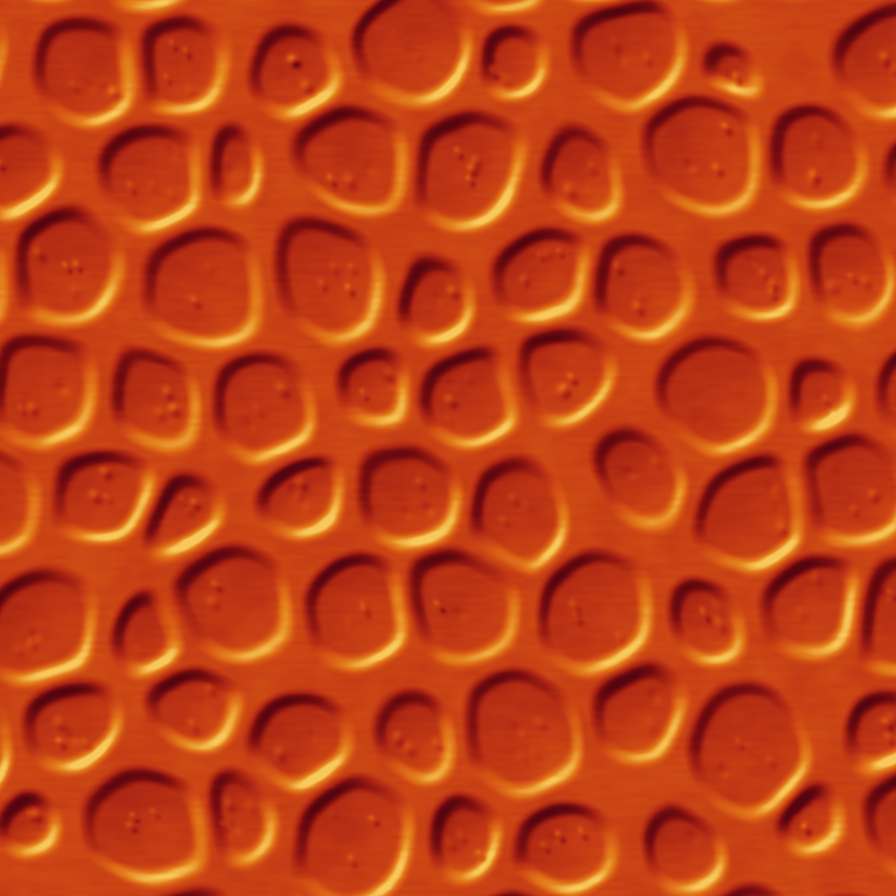
A Shadertoy shader for this texture:

```glsl
// Packed rounded cells seen in relief, tinted from dark red to pale yellow.
// A power diagram of scattered discs gives soft polygons; their height field
// is embossed by a difference along the light, then sent through a colour ramp.

const float CELLS_ACROSS = 8.0;
const vec2 LIGHT_DIR = vec2(0.58, -0.81);

vec3 hash3(vec2 p, float seed) {
    vec3 q = fract(vec3(p.xyx + seed * 7.31) * vec3(0.1031, 0.1030, 0.0973));
    q += dot(q, q.yxz + 33.33);
    return fract((q.xxy + q.yzz) * q.zyx);
}

float valueNoise(vec2 p) {
    vec2 i = floor(p), f = fract(p);
    f = f * f * (3.0 - 2.0 * f);
    float low = mix(hash3(i, 9.0).x, hash3(i + vec2(1, 0), 9.0).x, f.x);
    float high = mix(hash3(i + vec2(0, 1), 9.0).x, hash3(i + vec2(1, 1), 9.0).x, f.x);
    return mix(low, high, f.y);
}

// Centre (xy) and radius (z) of the disc in one slot of a staggered grid
vec3 discAt(vec2 id) {
    vec3 h = hash3(id, 1.0);
    float stagger = 0.5 * mod(id.y, 2.0) - 0.25;
    vec2 centre = id + 0.5 + vec2(stagger, 0.0) + 0.46 * (h.xy - 0.5);
    return vec3(centre, mix(0.30, 0.64, sqrt(h.z)));
}

// Slot whose disc has the smallest power distance to p
vec2 ownerOf(vec2 p) {
    vec2 base = floor(p), best = base;
    float bestPower = 1e5;
    for (int y = -2; y <= 2; y++)
    for (int x = -2; x <= 2; x++) {
        vec2 id = base + vec2(x, y);
        vec3 disc = discAt(id);
        vec2 v = p - disc.xy;
        float power = dot(v, v) - disc.z * disc.z;
        if (power < bestPower) { bestPower = power; best = id; }
    }
    return best;
}

// Offset from the disc centre, stretched along a random axis
vec2 stretched(vec2 v, vec2 id) {
    vec3 h = hash3(id, 2.0);
    float angle = 6.2832 * h.x, stretch = mix(1.0, 1.2, h.y);
    float c = cos(angle), s = sin(angle);
    return mat2(c, s, -s, c) * v * vec2(1.0 / stretch, stretch);
}

// Smooth intersection of the ellipse and the borders with its neighbours
float cellDistance(vec2 p, vec2 id, vec3 disc, float gap, float sharpness) {
    vec2 v = p - disc.xy;
    float sum = exp(sharpness * (length(stretched(v, id)) - disc.z));
    for (int y = -2; y <= 2; y++)
    for (int x = -2; x <= 2; x++) {
        if (x == 0 && y == 0) continue;
        vec3 other = discAt(id + vec2(x, y));
        vec2 axis = other.xy - disc.xy;
        float span = length(axis);
        float border = 0.5 * (span * span + disc.z * disc.z - other.z * other.z) / span;
        sum += exp(sharpness * (dot(v, axis) / span - border + gap));
    }
    return log(sum) / sharpness;
}

// Small pits and bumps near the middle of a cell
float specks(vec2 v, vec2 id, float radius) {
    float height = 0.0;
    for (int i = 0; i < 4; i++) {
        vec3 h = hash3(id, 3.0 + float(i));
        vec2 q = (v - radius * 0.8 * (h.xy - 0.5)) / mix(0.028, 0.05, h.z);
        height += (fract(h.z * 7.0) - 0.68) * 0.42 * exp(-dot(q, q));
    }
    return height;
}

// x: height of the relief, y: cover of the cell body
vec2 relief(vec2 p) {
    vec2 id = ownerOf(p);
    vec3 disc = discAt(id);
    vec2 v = p - disc.xy;
    float d = cellDistance(p, id, disc, 0.03, 15.0);
    float body = 1.0 - smoothstep(-0.13, 0.03, d);
    float dome = max(0.0, 1.0 - dot(v, v) / (disc.z * disc.z));
    return vec2(body * (0.65 + 0.6 * dome + specks(v, id, disc.z)), body);
}

// Tone 0 to 1 spans the main colours; the first entry is deep shadow
vec3 heatRamp(float tone) {
    vec3 ramp[7] = vec3[7](
        vec3(0.33, 0.02, 0.06), vec3(0.47, 0.05, 0.06), vec3(0.65, 0.13, 0.07),
        vec3(0.76, 0.22, 0.08), vec3(0.84, 0.34, 0.08), vec3(0.89, 0.50, 0.11),
        vec3(0.97, 0.79, 0.36));
    float x = clamp(tone * 5.0 + 1.0, 0.0, 5.999);
    int i = int(x);
    return mix(ramp[i], ramp[i + 1], fract(x));
}

void mainImage(out vec4 fragColor, in vec2 fragCoord) {
    vec2 uv = fragCoord / iResolution.y;
    vec2 p = uv * CELLS_ACROSS + 20.0;
    p += 0.07 * (vec2(valueNoise(p * 2.2), valueNoise(p * 2.2 + 40.0)) - 0.5);

    // Emboss: brighter where the surface falls along the light
    vec2 offset = 0.042 * LIGHT_DIR;
    vec2 before = relief(p - offset), after = relief(p + offset);
    float slope = before.x - after.x;
    float body = 0.5 * (before.y + after.y);

    // Soft mottling and fine horizontal scan lines
    float mottle = valueNoise(p * 3.5) + 0.5 * valueNoise(p * 9.0) - 0.75;
    float scan = valueNoise(uv * vec2(45.0, 230.0)) - 0.5;
    float tone = 0.47 - 0.10 * body + 0.85 * slope + 0.07 * mottle + 0.05 * scan;
    fragColor = vec4(heatRamp(tone), 1.0);
}
```
